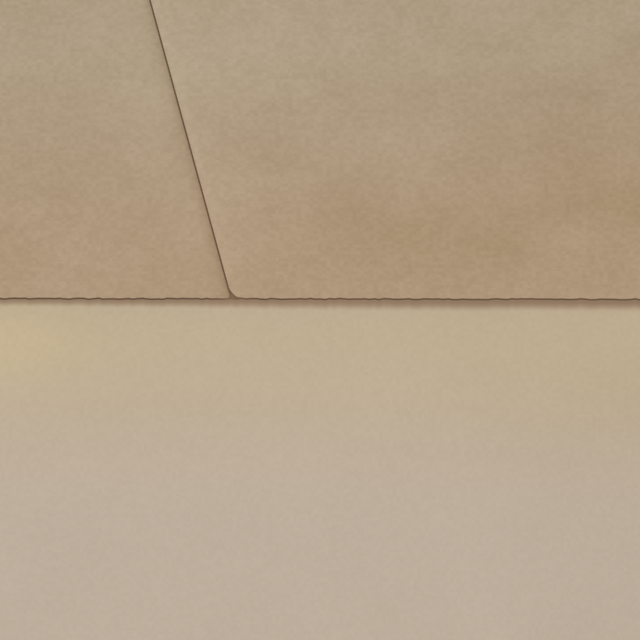
This texture is drawn by a WebGL 2 fragment shader. Its source:

```glsl
#version 300 es
precision highp float;
// Two soft suede panels, split by a slanted seam, above a smooth beige sheet.
// Rounded half-plane distances shape the panels; gradients and value noise
// give the contact shadow, the mottled nap and the fine grain.

uniform vec2 u_resolution;
out vec4 outColor;

const float PANEL_BASE = 0.5345;
const vec2 SEAM_TOP = vec2(0.234, 1.0);
const vec2 SEAM_NORMAL = vec2(0.965, 0.2626);

const vec3 SUEDE_TOP = vec3(0.680, 0.612, 0.515);
const vec3 SUEDE_LOW = vec3(0.682, 0.590, 0.482);
const vec3 SHEET_TOP = vec3(0.752, 0.682, 0.575);
const vec3 SHEET_LOW = vec3(0.742, 0.682, 0.613);
const vec3 SHADOW = vec3(0.570, 0.470, 0.375);
const vec3 CREVICE = vec3(0.335, 0.265, 0.205);

float hash(vec2 cell) {
    vec3 q = fract(vec3(cell.xyx) * 0.1031);
    q += dot(q, q.yzx + 33.33);
    return fract((q.x + q.y) * q.z);
}

float valueNoise(vec2 p) {
    vec2 cell = floor(p);
    vec2 f = fract(p);
    f = f * f * (3.0 - 2.0 * f);
    float low = mix(hash(cell), hash(cell + vec2(1, 0)), f.x);
    float high = mix(hash(cell + vec2(0, 1)), hash(cell + vec2(1, 1)), f.x);
    return mix(low, high, f.y);
}

// Layered noise centred on zero
float fbm(vec2 p, int octaves) {
    float sum = 0.0;
    float amp = 0.5;
    for (int i = 0; i < octaves; i++) {
        sum += amp * (valueNoise(p) - 0.5);
        p = p * 2.03 + 17.3;
        amp *= 0.55;
    }
    return sum;
}

// Intersection of two half-planes with a rounded corner
float roundedCorner(float a, float b, float radius) {
    vec2 q = vec2(a, b) + radius;
    return length(max(q, 0.0)) + min(max(q.x, q.y), 0.0) - radius;
}

float glow(vec2 p, vec2 centre, vec2 size) {
    vec2 q = (p - centre) / size;
    return exp(-dot(q, q));
}

vec3 suede(vec2 p, float seam) {
    vec3 color = mix(SUEDE_LOW, SUEDE_TOP, smoothstep(0.56, 0.98, p.y));
    color -= vec3(0.016, 0.023, 0.028) * glow(p, vec2(1.0, 0.72), vec2(0.28, 0.16));
    color -= vec3(0.010, 0.014, 0.017) * glow(p, vec2(0.58, 0.63), vec2(0.20, 0.07));
    color += vec3(0.012) * glow(p, vec2(0.32, 0.95), vec2(0.16, 0.25));
    // Mottled nap and short fibres
    color += vec3(0.045, 0.052, 0.058) * fbm(p * vec2(9.0, 13.0), 4);
    color += 0.055 * fbm(p * vec2(150.0, 190.0), 2);
    // Shade falling into the seam, pale lip beside it
    float left = 1.0 - smoothstep(-0.002, 0.002, seam);
    color -= vec3(0.085, 0.095, 0.10) * left * exp(-abs(seam) / 0.009);
    color += 0.018 * (1.0 - left) * exp(-abs(seam - 0.008) / 0.010);
    return color;
}

vec3 sheet(vec2 p, float base) {
    vec3 color = mix(SHEET_LOW, SHEET_TOP, smoothstep(0.18, 0.48, p.y));
    color += vec3(0.022, 0.020, 0.002) * glow(p, vec2(0.0, 0.46), vec2(0.16, 0.07));
    color -= vec3(0.012, 0.014, 0.022) * glow(p, vec2(1.0, 0.38), vec2(0.25, 0.13));
    color -= 0.010 * smoothstep(0.7, 1.0, p.x) * smoothstep(0.5, 0.0, p.y);
    color += 0.014 * fbm(p * 8.0, 3) + 0.028 * fbm(p * 180.0, 2);
    // Contact shadow, deeper towards the right
    float depth = base - p.y;
    float reach = mix(0.013, 0.019, smoothstep(0.0, 0.7, p.x));
    float shade = 1.0 - smoothstep(0.25 * reach, 1.15 * reach, depth);
    color = mix(color, SHADOW, shade * mix(0.80, 0.95, p.x));
    return color * (1.0 - 0.035 * exp(-max(depth, 0.0) / 0.022));
}

void main() {
    vec2 p = gl_FragCoord.xy / u_resolution;
    float pixel = 1.0 / min(u_resolution.x, u_resolution.y);
    float soft = max(pixel, 0.0014);

    // Panel outlines, with a faintly frayed lower edge
    float seam = dot(p - SEAM_TOP, SEAM_NORMAL);
    float fray = 0.0016 * (valueNoise(vec2(p.x * 130.0, 4.0)) - 0.5);
    float base = PANEL_BASE - 0.0012 * p.x + fray;
    float rightPanel = roundedCorner(0.0012 - seam, base - p.y, 0.018);
    float leftPanel = roundedCorner(seam + 0.0010, base - p.y, 0.005);
    float panel = min(rightPanel, leftPanel);

    // Sheet below, shaded gap, then the panels on top
    vec3 color = sheet(p, base);
    float gap = smoothstep(base - 0.0035, base - 0.0010, p.y);
    vec3 gapColor = mix(CREVICE, SHADOW, 0.55 * glow(p, vec2(0.362, base), vec2(0.018, 0.012)));
    color = mix(color, gapColor, gap * mix(0.85, 0.72, p.x));
    color = mix(color, suede(p, seam), 1.0 - smoothstep(-soft, soft, panel));

    outColor = vec4(clamp(color, 0.0, 1.0), 1.0);
}
```
